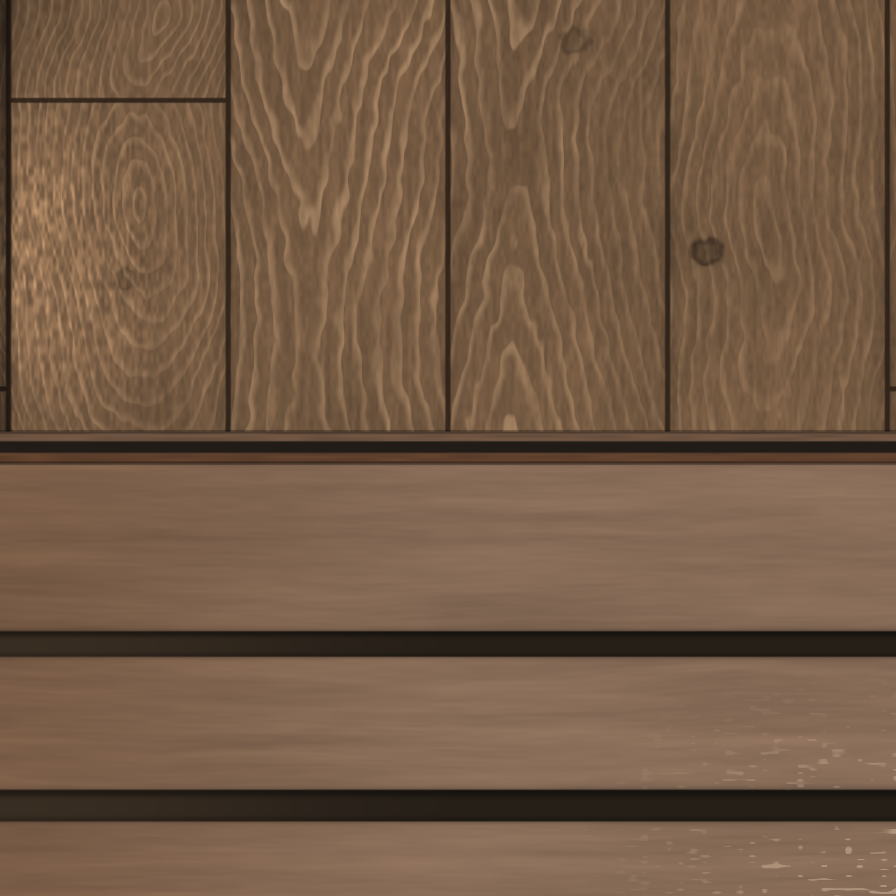
This texture is drawn by a Shadertoy shader. Its source:

```glsl
// Oak floor boards with cathedral grain above horizontal wooden slats and dark gaps.

float hash(vec2 p) {
    vec3 q = fract(vec3(p.xyx) * 0.1031);
    q += dot(q, q.yzx + 33.33);
    return fract((q.x + q.y) * q.z);
}

float noise(vec2 p) {
    vec2 i = floor(p), f = fract(p);
    f = f * f * (3.0 - 2.0 * f);
    return mix(mix(hash(i), hash(i + vec2(1, 0)), f.x),
               mix(hash(i + vec2(0, 1)), hash(i + vec2(1, 1)), f.x), f.y);
}

float fbm(vec2 p) {
    float sum = 0.0, amp = 0.5;
    for (int i = 0; i < 4; i++) {
        sum += amp * noise(p);
        p = p * 2.03 + 17.3;
        amp *= 0.5;
    }
    return sum;
}

// Soft mask of the interval from a to b
float band(float v, float a, float b) {
    return smoothstep(a - 0.0013, a + 0.0013, v) * (1.0 - smoothstep(b - 0.0013, b + 0.0013, v));
}

// Thin soft line at a given position
float seam(float v, float at, float width) {
    return 1.0 - smoothstep(width * 0.35, width, abs(v - at));
}

// Growth rings: closed ovals, or an hourglass of opposing V shapes
float rings(vec2 d, float squeeze, bool hourglass) {
    float side = squeeze * d.x;
    return hourglass ? sqrt(side * side + 0.002) - sqrt(d.y * d.y + 0.003)
                     : length(vec2(side, d.y));
}

vec3 knot(vec3 col, vec2 p, vec2 at, float radius, float strength) {
    vec2 d = (p - at) * vec2(1.0, 1.2);
    float r = length(d) / radius + 0.5 * (noise(p * 150.0) - 0.5);
    float dark = exp(-r * r) * 0.5 + 0.5 * exp(-12.0 * (r - 1.0) * (r - 1.0));
    return col * (1.0 - strength * dark);
}

vec3 floorBoards(vec2 p) {
    float u = (p.x - 0.0095) / 0.2452;
    float id = floor(u);
    bool upper = id == 0.0 && p.y < 0.112;

    // Ring centre, sideways squeeze and ring frequency of each board
    vec4 g = vec4(0.862, 0.27, 4.0, 16.0);
    if (id <= 0.0) g = vec4(0.165, upper ? 0.02 : 0.23, 2.6, 36.0);
    if (id == 1.0) g = vec4(0.35, 0.355, 4.0, 12.0);
    if (id == 2.0) g = vec4(0.58, 0.18, 4.2, 12.0);
    bool hourglass = id == 1.0 || id == 2.0;

    vec2 d = p - g.xy;
    d.x += 0.035 * (noise(vec2(p.y * 9.0, id * 7.0)) - 0.5);
    float ring = rings(d, g.z, hourglass) * g.w;
    ring += 1.5 * (fbm(p * vec2(13.0, 6.0) + id * 9.0) - 0.5);
    ring += 0.35 * (noise(p * vec2(110.0, 45.0)) - 0.5);
    float a = fract(ring);
    float vein = smoothstep(0.5, 0.85, a) * (1.0 - smoothstep(0.88, 1.0, a));
    vein *= 0.35 + 0.85 * noise(p * vec2(35.0, 18.0) + id);
    vein *= hourglass ? 1.0 : 0.55;
    if (id == 2.0) vein *= 1.0 - 0.5 * smoothstep(0.63, 0.68, p.x);

    // Fine pores run along the boards
    float fibre = noise(p * vec2(210.0, 24.0)) - 0.5;
    float pores = noise(p * vec2(330.0, 110.0)) - 0.5;
    float cloud = fbm(p * vec2(7.0, 4.0) + id * 5.0) - 0.47;

    vec3 col = vec3(0.445, 0.342, 0.25);
    col *= 1.0 + 0.14 * fibre + 0.12 * pores + 0.22 * cloud;
    col += vec3(0.15, 0.13, 0.105) * vein;

    // Raking light on the left board and dimmer upper corner
    vec2 glow = (p - vec2(0.03, 0.28)) / vec2(0.13, 0.17);
    col *= 1.0 + (0.26 + 0.4 * pores) * exp(-dot(glow, glow));
    col *= 1.0 - 0.18 * exp(-p.x * 7.0 - p.y * 7.0);
    col *= 1.0 - 0.1 * smoothstep(0.36, 0.48, p.y) * (1.0 - smoothstep(0.0, 0.7, p.x));

    col = knot(col, p, vec2(0.788, 0.281), 0.015, 0.55);
    col = knot(col, p, vec2(0.642, 0.046), 0.014, 0.32);
    col = knot(col, p, vec2(0.141, 0.311), 0.012, 0.25);

    // Joints between boards
    float edge = min(fract(u), 1.0 - fract(u)) * 0.2452;
    float joint = seam(edge, 0.0, 0.0042);
    float endAt = id == 0.0 ? 0.112 : 0.434;
    if (id == 0.0 || id < 0.0 || id > 3.0) joint = max(joint, seam(p.y, endAt, 0.004));
    col *= 1.0 - 0.16 * exp(-edge * 130.0);
    col = mix(col, vec3(0.16, 0.115, 0.08), joint * 0.85);
    return col * (1.0 - 0.45 * (1.0 - smoothstep(0.008, 0.016, p.x)) * (1.0 - 0.6 * p.y));
}

vec3 slats(vec2 p) {
    float bend = 0.025 * (fbm(p * vec2(2.2, 5.0)) - 0.5);
    vec2 q = vec2(p.x, p.y + bend);
    float streak = fbm(q * vec2(3.5, 75.0)) - 0.47;
    float fine = noise(q * vec2(28.0, 300.0)) - 0.5;
    vec3 col = mix(vec3(0.475, 0.36, 0.275), vec3(0.53, 0.422, 0.342), smoothstep(-0.05, 0.55, p.x));
    col *= 1.0 + 0.2 * streak + 0.045 * fine + 0.08 * (fbm(p * vec2(3.0, 7.0)) - 0.47);

    // Pale worn flecks toward the lower right
    float worn = smoothstep(0.6, 1.0, p.x) * smoothstep(0.72, 0.95, p.y);
    float fleck = smoothstep(0.77, 0.9, noise(p * vec2(75.0, 270.0)));
    return col + vec3(0.16, 0.16, 0.15) * fleck * worn;
}

vec3 gap(vec3 col, vec2 p, float top, float bottom) {
    float h = (p.y - top) / (bottom - top);
    vec3 dark = mix(vec3(0.2, 0.16, 0.12), vec3(0.135, 0.11, 0.085), smoothstep(0.0, 0.55, p.x));
    dark *= 0.65 + 0.45 * smoothstep(0.05, 0.35, h) - 0.25 * smoothstep(0.75, 1.0, h);
    col *= 1.0 - 0.25 * exp(-abs(p.y - top) * 350.0) - 0.25 * exp(-abs(p.y - bottom) * 350.0);
    return mix(col, dark, band(p.y, top, bottom));
}

void mainImage(out vec4 fragColor, in vec2 fragCoord) {
    vec2 p = fragCoord / iResolution.xy;
    p.y = 1.0 - p.y; // measured down from the top

    vec3 col = mix(floorBoards(p), slats(p), smoothstep(0.481, 0.483, p.y));

    // Front lip: brown rim, black groove, reddish ledge
    float rimTone = 0.92 + 0.16 * noise(p * vec2(25.0, 300.0));
    col = mix(col, vec3(0.42, 0.32, 0.25) * rimTone, band(p.y, 0.482, 0.493));
    col = mix(col, vec3(0.37, 0.25, 0.175) * rimTone, band(p.y, 0.505, 0.517));
    col = mix(col, vec3(0.13, 0.11, 0.09), band(p.y, 0.4925, 0.5055));
    col *= 1.0 - 0.3 * seam(p.y, 0.482, 0.003) - 0.35 * seam(p.y, 0.517, 0.003);

    col = gap(col, p, 0.7045, 0.733);
    col = gap(col, p, 0.8815, 0.9167);
    fragColor = vec4(col, 1.0);
}
```
